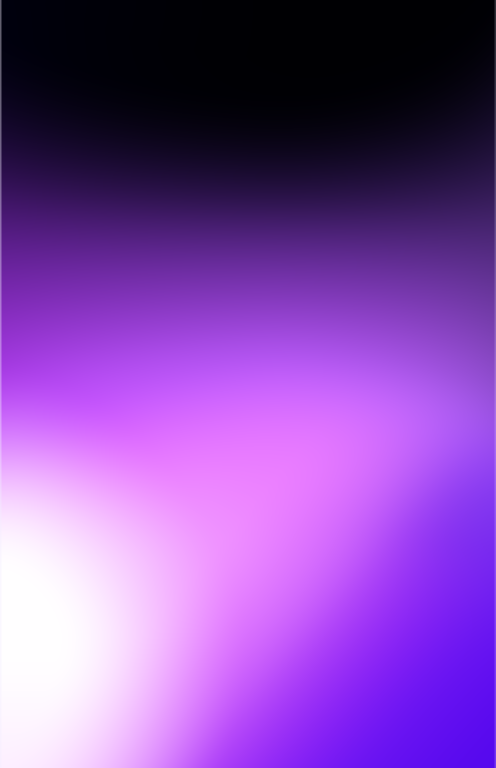
This background is drawn by a WebGL 2 fragment shader. Its source:

```glsl
#version 300 es
precision highp float;
// Soft mesh-like gradient: a black-to-orchid dusk on top, a diagonal
// pink-to-blue sweep below, and a white glow at the lower left.
// Both colour ramps are smoothed by quadratic splines, then cross-faded.

uniform vec2 u_resolution;
out vec4 outColor;

// Quadratic B-spline through eight evenly spaced colours, u in 0..7
vec3 splineRamp(vec3 stops[8], float u) {
    u = clamp(u, 0.0, 7.0) + 0.5;
    int i = min(int(u), 7);
    float f = u - float(i);
    return stops[max(i - 1, 0)] * 0.5 * (1.0 - f) * (1.0 - f)
         + stops[i] * (0.75 - (f - 0.5) * (f - 0.5))
         + stops[min(i + 1, 7)] * 0.5 * f * f;
}

// Black sky fading down into orchid
vec3 duskColor(float depth) {
    vec3 stops[8] = vec3[8](
        vec3(0.00, 0.00, 0.01), vec3(0.00, 0.00, 0.02),
        vec3(0.11, 0.05, 0.21), vec3(0.35, 0.15, 0.54),
        vec3(0.55, 0.24, 0.78), vec3(0.74, 0.36, 0.99),
        vec3(0.86, 0.43, 1.00), vec3(0.92, 0.48, 1.00));
    return splineRamp(stops, (depth - 0.08) / 0.08);
}

// Pink turning through violet to deep blue
vec3 sweepColor(float diagonal) {
    vec3 stops[8] = vec3[8](
        vec3(0.93, 0.50, 1.00), vec3(0.89, 0.46, 1.00),
        vec3(0.81, 0.39, 0.99), vec3(0.66, 0.23, 0.97),
        vec3(0.53, 0.13, 0.96), vec3(0.42, 0.08, 0.95),
        vec3(0.37, 0.05, 0.94), vec3(0.33, 0.03, 0.93));
    return splineRamp(stops, (diagonal - 0.95) / 0.1);
}

// Slightly pointed glow, longer below its centre than above
float cornerGlow(vec2 p) {
    vec2 offset = p - vec2(0.0, 0.83);
    offset = abs(offset / vec2(0.46, offset.y < 0.0 ? 0.33 : 0.52));
    float radius = pow(pow(offset.x, 1.65) + pow(offset.y, 1.65), 1.0 / 1.65);
    float glow = 1.0 - smoothstep(0.25, 1.10, radius);
    return glow * (1.0 - 0.10 * smoothstep(0.85, 1.0, p.y));
}

// Gaussian patch of haze
float haze(vec2 p, vec2 center, vec2 size) {
    vec2 offset = (p - center) / size;
    return exp(-dot(offset, offset));
}

void main() {
    // p.y runs downward from the top edge
    vec2 p = gl_FragCoord.xy / u_resolution;
    p.y = 1.0 - p.y;

    // Side weights bend the dark band and shift its tint
    float left = pow(max(0.0, 1.0 - p.x / 0.68), 2.0);
    float right = pow(max(0.0, (p.x - 0.5) / 0.5), 2.0);
    float depth = p.y + left * (0.10 - 0.29 * p.y)
                      + right * (0.13 - 0.44 * p.y);
    vec3 dusk = duskColor(depth);
    dusk.g *= 1.0 - 0.25 * left + 0.2 * right;
    dusk.b += 0.04 * left * (1.0 - smoothstep(0.0, 0.3, p.y));

    // Lower sweep enters later at the sides
    vec3 sweep = sweepColor(p.y + 0.75 * p.x - 0.09);
    float fade = p.y - 0.12 * left - 0.04 * right;
    vec3 color = mix(dusk, sweep, smoothstep(0.45, 0.69, fade));

    // Muted blue patch at the right edge
    float bluePatch = haze(p, vec2(1.0, 0.67), vec2(0.20, 0.12));
    color = mix(color, vec3(0.44, 0.20, 0.92), 0.6 * bluePatch);

    // White glow, with a pale haze drifting toward the centre
    float paleHaze = 0.21 * haze(p, vec2(0.33, 0.72), vec2(0.20, 0.10));
    float light = 1.0 - (1.0 - cornerGlow(p)) * (1.0 - paleHaze);
    color = mix(color, vec3(1.0, 0.995, 1.0), light);

    // Pale hairline along both sides
    float side = min(p.x, 1.0 - p.x);
    float hairline = 1.0 - smoothstep(0.0015, 0.0045, side);
    color = mix(color, vec3(0.95, 0.93, 1.0), hairline * (p.x < 0.5 ? 0.4 : 0.2));

    outColor = vec4(clamp(color, 0.0, 1.0), 1.0);
}
```
